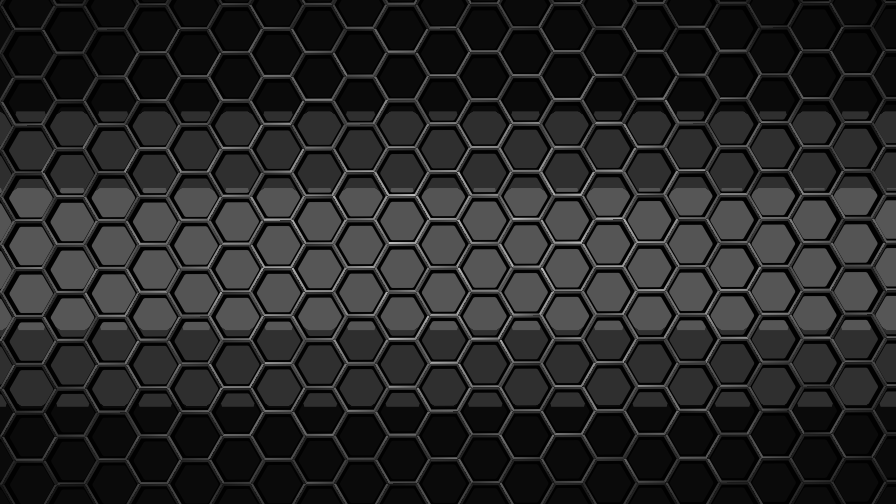
Write a Shadertoy shader that draws this pattern.

```glsl
const float PITCH = 0.0950;                  // vertical repeat, in canvas heights
const vec2 GRID_ORIGIN = vec2(-0.009, 0.016);
const float TILT = 0.003;
const float RIDGE_HALF = 0.0041;
const float SEAM_HALF = 0.0005;
const float FACE_APOTHEM = 0.0382;
const float FACE_ROUNDING = 0.0060;
const float FACE_DROP = 0.0016;
const vec2 PARALLAX = vec2(0.0055, 0.0020);
const float BEVEL = 0.006;
const float BAND_CENTER = -0.014;
const float INNER_BAND = 0.141;
const float OUTER_BAND = 0.293;
const float GROOVE = 0.004;
const float DARK_FACE = 0.040;
const float MID_FACE = 0.185;
const float BRIGHT_FACE = 0.335;
const float RIDGE_LIGHT = 0.60;
const float WEAR = 0.45;
const float SECTOR = 1.04719755;             // sixty degrees

float hash(vec2 p) {
    return fract(sin(dot(p, vec2(127.1, 311.7))) * 43758.5453);
}

float cover(float d, float px) {
    return 1.0 - smoothstep(-0.6 * px, 0.6 * px, d);
}

// Signed distance to a flat-topped hexagon
float hexDistance(vec2 p, float apothem) {
    const vec3 k = vec3(-0.8660254, 0.5, 0.5773503);
    p = abs(p);
    p -= 2.0 * min(dot(k.xy, p), 0.0) * k.xy;
    p -= vec2(clamp(p.x, -k.z * apothem, k.z * apothem), apothem);
    return length(p) * sign(p.y);
}

// Offset from the nearest cell centre of two interleaved grids
vec2 hexLocal(vec2 p) {
    vec2 period = PITCH * vec2(1.7320508, 1.0);
    vec2 a = mod(p + 0.5 * period, period) - 0.5 * period;
    vec2 b = mod(p, period) - 0.5 * period;
    return dot(a, a) < dot(b, b) ? a : b;
}

// Stepped light bands across the faces
float bandShade(float y, float px) {
    float shade = mix(DARK_FACE, MID_FACE, cover(y - OUTER_BAND, px));
    return mix(shade, BRIGHT_FACE, cover(y - INNER_BAND, px));
}

// Two-toned ridge with uneven polish on each side
float ridgeShade(vec2 q, vec2 id, vec2 p) {
    float side = floor(atan(q.y, q.x) / SECTOR);
    float angle = (side + 0.5) * SECTOR;
    vec2 normal = vec2(cos(angle), sin(angle));
    float along = dot(q, vec2(-normal.y, normal.x)) / (0.57735 * PITCH);
    float tone = mix(0.45, 1.0, smoothstep(-0.7, 0.7, -normal.y));
    float polish = hash(id + 17.0 * side);
    float slope = hash(id.yx + 5.0 * side + 3.0) - 0.5;
    float wear = 1.0 + WEAR * (polish - 0.6 + 1.6 * slope * along);
    float falloff = exp(-3.2 * p.y * p.y - 0.7 * p.x * p.x);
    return RIDGE_LIGHT * tone * wear * falloff;
}

void mainImage(out vec4 fragColor, in vec2 fragCoord) {
    float px = 1.0 / iResolution.y;
    vec2 p = (fragCoord - 0.5 * iResolution.xy) * px;
    vec2 grid = p - GRID_ORIGIN + TILT * vec2(p.y, -p.x);
    vec2 q = hexLocal(grid);
    vec2 center = grid - q;
    vec2 id = floor(center / (PITCH * vec2(0.8660254, 0.5)) + 0.5);

    // Recessed face over a black groove
    vec2 faceOffset = -center * PARALLAX - vec2(0.0, FACE_DROP);
    float face = hexDistance(q - faceOffset, FACE_APOTHEM - FACE_ROUNDING) - FACE_ROUNDING;
    float rim = smoothstep(-BEVEL, 0.0, face);
    float shade = bandShade(abs(p.y - BAND_CENTER) + BEVEL * rim, px);
    shade *= 1.0 - 0.15 * smoothstep(-0.25 * BEVEL, 0.0, face);
    shade *= 0.98 + 0.03 * hash(id);
    float color = mix(GROOVE, shade, cover(face, px));

    // Raised mesh with a fine dark seam
    float edge = -hexDistance(q, 0.5 * PITCH);
    float ridge = ridgeShade(q, id, p);
    ridge *= 1.0 - 0.25 * cover(edge - SEAM_HALF, px);
    color = mix(color, ridge, cover(edge - RIDGE_HALF, px));

    fragColor = vec4(vec3(color), 1.0);
}
```
